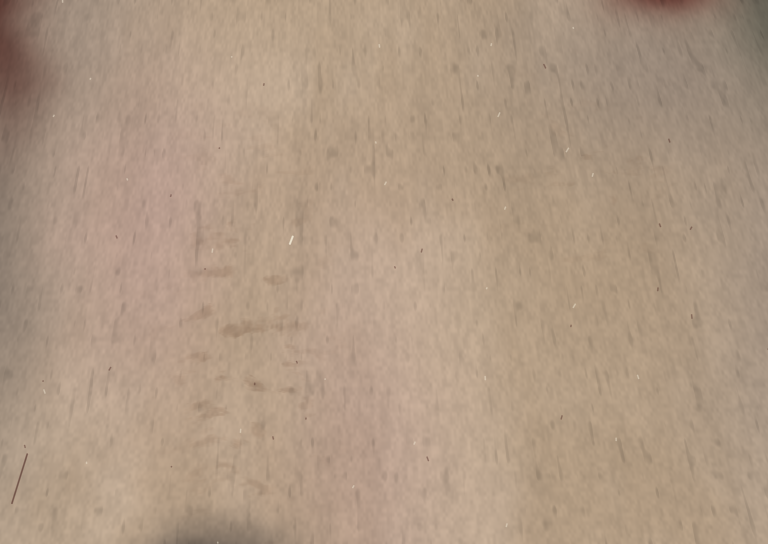
A WebGL 2 fragment shader for this texture:

```glsl
#version 300 es
precision highp float;
// Worn pale wooden board with fine fanned grain, soft stains and dark corners.

#define PALE vec3(0.765, 0.680, 0.588)
#define ROSE vec3(0.725, 0.610, 0.560)
#define TAN vec3(0.680, 0.590, 0.490)
#define GREY vec3(0.575, 0.515, 0.465)
#define UMBER vec3(0.290, 0.150, 0.130)
#define FAN 0.45
#define GRAIN_FREQ 210.0
#define GRAIN_DEPTH 0.060
#define STREAK_DEPTH 0.060
#define PORE_DEPTH 0.090
#define SPECK_CELLS 17.0
#define SPECK_SHARE 0.13

uniform vec2 u_resolution;
out vec4 fragColor;

// Integer hash of a cell, two values from 0 to 1
vec2 hash2(vec2 cell) {
    uvec2 v = uvec2(ivec2(cell)) * 1664525u + 1013904223u;
    v.x += v.y * 1664525u;
    v.y += v.x * 1664525u;
    v ^= v >> 16u;
    v.x += v.y * 1664525u;
    v.y += v.x * 1664525u;
    v ^= v >> 16u;
    return vec2(v & 65535u) / 65535.0;
}

float noise(vec2 p) {
    vec2 i = floor(p), f = p - i;
    f = f * f * (3.0 - 2.0 * f);
    float low = mix(hash2(i).x, hash2(i + vec2(1, 0)).x, f.x);
    float high = mix(hash2(i + vec2(0, 1)).x, hash2(i + vec2(1, 1)).x, f.x);
    return mix(low, high, f.y);
}

float fbm(vec2 p) {
    float sum = 0.0, amp = 0.53;
    for (int i = 0; i < 4; i++) {
        sum += amp * noise(p);
        p = p * 2.03 + 17.3;
        amp *= 0.5;
    }
    return sum;
}

// Soft elliptical stain
float blob(vec2 p, vec2 centre, vec2 radius) {
    vec2 d = (p - centre) / radius;
    return exp(-dot(d, d));
}

// Smooth-edged stroke from a to b
float stroke(vec2 p, vec2 a, vec2 b, float width, float aa) {
    vec2 ab = b - a;
    float t = clamp(dot(p - a, ab) / dot(ab, ab), 0.0, 1.0);
    return 1.0 - smoothstep(width - aa, width + aa, length(p - a - ab * t));
}

// Scattered tiny chips: x is the bright cover, y the dark cover
vec2 specks(vec2 p, float aa) {
    vec2 base = floor(p * SPECK_CELLS), cover = vec2(0.0);
    for (int k = 0; k < 9; k++) {
        vec2 cell = base + vec2(k % 3 - 1, k / 3 - 1);
        vec2 pick = hash2(cell + 71.0), shape = hash2(cell + 203.0);
        if (pick.x > SPECK_SHARE) continue;
        vec2 at = (cell + hash2(cell)) / SPECK_CELLS;
        vec2 dir = vec2(shape.x - 0.5, 0.8) * 0.004 * shape.y;
        float c = stroke(p, at - dir, at + dir + 1e-4, 0.0013, aa);
        cover = max(cover, pick.y > 0.5 ? vec2(c, 0.0) : vec2(0.0, c));
    }
    return cover;
}

void main() {
    vec2 uv = gl_FragCoord.xy / u_resolution;
    vec2 p = gl_FragCoord.xy / u_resolution.y;
    float aa = 0.8 / u_resolution.y;

    // Grain coordinates spread out towards the lower edge
    vec2 g = vec2((uv.x - 0.42) / (1.0 + FAN * (1.0 - uv.y)), uv.y);
    g.x += 0.006 * (noise(g * vec2(9.0, 5.0)) - 0.5);

    // Broad tones
    vec2 w = uv + 0.09 * (vec2(fbm(uv * 5.0), fbm(uv * 5.0 + 31.0)) - 0.5);
    float cloud = fbm(vec2(g.x * 9.0, g.y * 2.6) + 5.0);
    vec3 col = mix(PALE, TAN, 0.75 * smoothstep(0.42, 0.72, cloud));
    col = mix(col, ROSE, 0.85 * blob(w, vec2(0.18, 0.62), vec2(0.14, 0.34)));
    col = mix(col, ROSE, 0.60 * blob(w, vec2(0.47, 0.18), vec2(0.14, 0.42)));
    col = mix(col, TAN, 0.60 * blob(w, vec2(0.33, 0.40), vec2(0.08, 0.32)));
    col = mix(col, TAN, 0.80 * blob(w, vec2(0.80, 0.45), vec2(0.18, 0.40)));
    col = mix(col, TAN, 0.65 * blob(w, vec2(0.45, 1.05), vec2(0.40, 0.16)));

    // Shaded sides and corners
    col = mix(col, GREY, 0.80 * blob(w, vec2(0.86, 0.88), vec2(0.19, 0.22)));
    col = mix(col, GREY, 0.75 * blob(w, vec2(1.03, 0.52), vec2(0.11, 0.45)));
    col = mix(col, GREY * 0.86, 0.85 * blob(w, vec2(-0.02, 0.55), vec2(0.09, 0.42)));
    col = mix(col, GREY, 0.65 * blob(w, vec2(0.09, 0.98), vec2(0.11, 0.18)));
    col = mix(col, GREY * 0.68, 0.85 * blob(w, vec2(0.27, -0.02), vec2(0.07, 0.055)));
    col = mix(col, GREY * vec3(0.64, 0.70, 0.68), 0.9 * blob(w, vec2(1.03, 1.0), vec2(0.08, 0.20)));
    col = mix(col, UMBER, 0.95 * blob(w, vec2(-0.01, 1.0), vec2(0.055, 0.20)));
    col = mix(col, UMBER * 1.3, 0.85 * blob(w, vec2(0.88, 1.03), vec2(0.07, 0.05)));

    // Streaks, fine fibres, short pores and curled figure
    float streak = fbm(vec2(g.x * 42.0, g.y * 3.0)) - 0.5;
    float fibre = noise(g * vec2(GRAIN_FREQ, 48.0)) + noise(g * vec2(GRAIN_FREQ * 1.9, 130.0)) - 1.0;
    float pore = smoothstep(0.76, 0.98, noise(g * vec2(190.0, 32.0) + 83.0));
    float curl = smoothstep(0.60, 0.80, fbm(w * vec2(28.0, 40.0)));
    float figured = blob(uv, vec2(0.32, 0.36), vec2(0.09, 0.32)) + 0.6 * blob(uv, vec2(0.77, 0.68), vec2(0.10, 0.16));
    col *= 1.0 + STREAK_DEPTH * streak + GRAIN_DEPTH * fibre;
    col *= 1.0 - PORE_DEPTH * pore * (0.4 + cloud) - vec3(0.10, 0.13, 0.15) * curl * figured;

    // Chips and scratches
    vec2 chip = specks(p, aa);
    chip.x = max(0.55 * chip.x, stroke(p, vec2(0.533, 0.552), vec2(0.538, 0.565), 0.0018, aa));
    chip.y = max(0.45 * chip.y, 0.6 * stroke(p, vec2(0.022, 0.075), vec2(0.050, 0.165), 0.0015, aa));
    col = mix(col, vec3(0.92, 0.88, 0.80), chip.x);
    col = mix(col, UMBER, chip.y);
    fragColor = vec4(clamp(col, 0.0, 1.0), 1.0);
}
```
